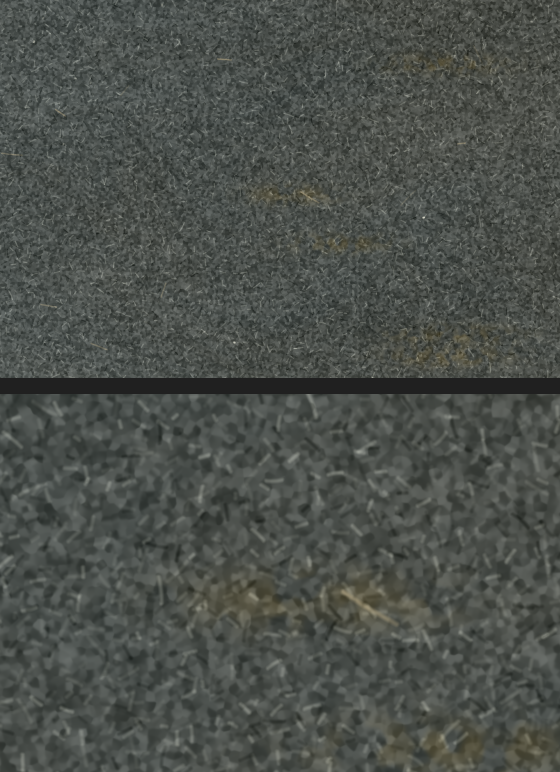
Top, the full canvas; bottom, a detail of the centre.
Give the GLSL for this texture, as a Shadertoy shader.

```glsl
// Dark grey-green fibrous stone board with fine grain, pale threads and faint rust stains.

const vec3  BASE_COLOR    = vec3(0.292, 0.309, 0.293);
const vec3  COOL_SHIFT    = vec3(-0.008, 0.000, 0.007);
const vec3  WARM_SHIFT    = vec3(0.006, 0.000, -0.007);
const vec3  RUST_SHIFT    = vec3(0.060, 0.024, -0.045);
const vec3  THREAD_TINT   = vec3(1.00, 0.99, 0.92);
const vec3  SCRATCH_COLOR = vec3(0.74, 0.68, 0.54);
const vec3  SPECK_COLOR   = vec3(0.82, 0.82, 0.76);

const float FINE_CELLS    = 165.0;  // cells per canvas height
const float COARSE_CELLS  = 62.0;
const float FINE_CONTRAST   = 0.185;
const float COARSE_CONTRAST = 0.060;
const float CLOUD_CONTRAST  = 0.022;
const float THREAD_GAIN   = 0.16;
const float PIT_GAIN      = 0.09;
const int   STAIN_COUNT   = 5;
const float TAU           = 6.28319;

vec3 hash3(vec2 cell, float seed) {
    vec3 h = fract(vec3(cell.xyx + seed * 17.3) * vec3(0.1031, 0.1030, 0.0973));
    h += dot(h, h.yxz + 33.33);
    return fract((h.xxy + h.yzz) * h.zyx);
}

// Soft cellular noise: random cell tones blended by distance, 0 to 1.
float grain(vec2 p, float seed) {
    vec2 cell = floor(p), local = fract(p);
    float total = 0.0, weights = 0.0;
    for (int y = -1; y <= 1; y++)
    for (int x = -1; x <= 1; x++) {
        vec2 offset = vec2(x, y);
        vec3 h = hash3(cell + offset, seed);
        vec2 d = offset + h.xy - local;
        float weight = exp(-5.0 * dot(d, d));
        total += weight * h.z;
        weights += weight;
    }
    return total / weights;
}

// Scattered, nearly straight strands in random directions.
// Lengths and widths are fractions of a cell.
float strands(vec2 p, float density, float halfLength, float width, float seed) {
    vec2 cell = floor(p), local = fract(p);
    float sum = 0.0;
    for (int y = -1; y <= 1; y++)
    for (int x = -1; x <= 1; x++) {
        vec2 offset = vec2(x, y);
        vec3 place = hash3(cell + offset, seed);
        vec3 form = hash3(cell + offset, seed + 5.0);
        float c = cos(place.z * TAU), s = sin(place.z * TAU);
        vec2 q = mat2(c, -s, s, c) * (local - offset - place.xy);
        q.y += 0.4 * (form.x - 0.5) * q.x * q.x;
        float reach = halfLength * mix(0.25, 1.0, form.x);
        float d = length(vec2(max(abs(q.x) - reach, 0.0), q.y));
        float strength = mix(0.25, 1.0, form.z * form.z);
        sum += step(form.y, density) * strength * (1.0 - smoothstep(0.0, width, d));
    }
    return min(sum, 1.3);
}

// Broad uneven shading from layered, warped sines.
float clouds(vec2 p) {
    float sum = 0.0, amplitude = 0.5;
    for (int i = 0; i < 6; i++) {
        p += 0.6 * sin(p.yx * 1.3 + float(i) * 2.1);
        sum += amplitude * sin(p.x + 1.7) * sin(p.y + 0.6);
        p = mat2(0.96, 0.28, -0.28, 0.96) * p * 1.9;
        amplitude *= 0.75;
    }
    return sum;
}

// Wide, flat rust patches.
float stains(vec2 p, float aspect) {
    float sum = 0.0;
    for (int i = 0; i < STAIN_COUNT; i++) {
        vec3 h = hash3(vec2(float(i), 3.0), 41.0);
        vec2 center = vec2(mix(0.3, 0.95, h.x) * aspect, h.y);
        vec2 q = (p - center) / vec2(mix(0.09, 0.18, h.z), 0.025);
        sum += exp(-dot(q, q));
    }
    return min(sum, 1.0);
}

void mainImage(out vec4 fragColor, in vec2 fragCoord) {
    vec2 p = fragCoord / iResolution.y;
    float aspect = iResolution.x / iResolution.y;

    // Broad tone and tint
    float cloud = clouds(p * vec2(2.5, 8.0));
    float tint = clouds(p * vec2(2.5, 5.0) + 9.0);
    float leftLight = 0.014 * (1.0 - smoothstep(0.0, 0.5, p.x / aspect));
    float warmth = smoothstep(-0.8, 0.8, 0.6 * tint + 1.0 * (p.x / aspect - 0.5));
    vec3 color = BASE_COLOR + mix(COOL_SHIFT, WARM_SHIFT, warmth);
    color += CLOUD_CONTRAST * cloud + leftLight;

    // Grain
    float fine = grain(p * FINE_CELLS, 1.0);
    float coarse = grain(p * COARSE_CELLS, 2.0);
    color += FINE_CONTRAST * (fine - 0.5) + COARSE_CONTRAST * (coarse - 0.5);

    // Rust
    color += RUST_SHIFT * stains(p, aspect) * smoothstep(0.1, 0.9, coarse);

    // Dark creases and pale threads
    color -= PIT_GAIN * strands(p * 54.0, 0.75, 0.50, 0.16, 3.0);
    float threads = strands(p * 64.0, 0.60, 0.45, 0.20, 11.0)
                  + strands(p * 34.0, 0.50, 0.42, 0.11, 23.0);
    color += THREAD_GAIN * THREAD_TINT * threads;

    // Rare long scratches and bright specks
    float scratch = strands(p * 7.0, 0.13, 0.22, 0.026, 31.0);
    color = mix(color, SCRATCH_COLOR, min(scratch, 1.0) * mix(0.4, 1.0, fine));
    float speck = strands(p * 9.0, 0.14, 0.012, 0.04, 37.0);
    color = mix(color, SPECK_COLOR, min(speck * 1.3, 1.0));

    fragColor = vec4(clamp(color, 0.0, 1.0), 1.0);
}
```
